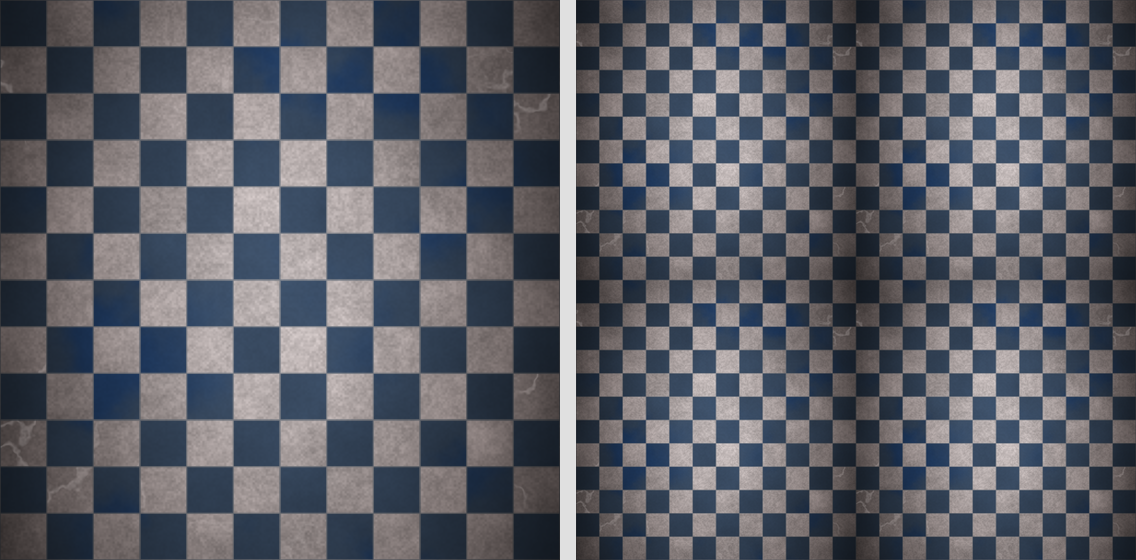
Left, the tile; right, the same tile 2 across and 2 down.
Write a Shadertoy shader that draws this pattern.

```glsl
// Worn checkerboard of 12 x 12 navy and stone tiles with thin grey seams.
// Antialiased square waves make the checker; wrapping value noise adds grain,
// stains and scuffs, and a periodic falloff darkens the borders.

const float PI = 3.14159265;
const float TILES = 12.0;
const float SEAM_HALF_WIDTH = 0.014;   // in tiles
const vec3 STONE = vec3(0.75, 0.715, 0.712);
const vec3 NAVY = vec3(0.235, 0.308, 0.402);
const vec3 DEEP_NAVY = vec3(0.135, 0.262, 0.445);
const vec3 SEAM = vec3(0.53, 0.54, 0.56);

float hash(vec2 p, float seed) {
    return fract(sin(dot(p, vec2(127.1, 311.7)) + seed * 17.3) * 43758.5453);
}

// Value noise on the unit square, wrapping after a whole number of cells
float wrapNoise(vec2 uv, float cells, float seed) {
    vec2 p = uv * cells;
    vec2 i = floor(p);
    vec2 f = fract(p);
    f = f * f * (3.0 - 2.0 * f);
    vec2 a = mod(i, cells);
    vec2 b = mod(i + 1.0, cells);
    return mix(mix(hash(a, seed), hash(vec2(b.x, a.y), seed), f.x),
               mix(hash(vec2(a.x, b.y), seed), hash(b, seed), f.x), f.y);
}

float wrapFbm(vec2 uv, float cells, float seed) {
    float sum = 0.0;
    float amplitude = 0.5;
    for (int octave = 0; octave < 5; octave++) {
        sum += amplitude * wrapNoise(uv, cells, seed + float(octave));
        cells *= 2.0;
        amplitude *= 0.5;
    }
    return sum / 0.96875;
}

// Distance to the nearest tile border on each axis, in tiles
vec2 borderDistance(vec2 q) {
    return 0.5 - abs(fract(q) - 0.5);
}

// 1 on stone tiles, 0 on navy tiles
float checker(vec2 q, vec2 pixel) {
    vec2 side = 1.0 - 2.0 * mod(floor(q), 2.0);
    vec2 wave = side * clamp(borderDistance(q) / pixel, 0.0, 1.0);
    return 0.5 + 0.5 * wave.x * wave.y;
}

float seamMask(vec2 q, vec2 pixel) {
    vec2 d = borderDistance(q);
    vec2 cover = 1.0 - smoothstep(SEAM_HALF_WIDTH - 0.5 * pixel,
                                  SEAM_HALF_WIDTH + 0.5 * pixel, d);
    return max(cover.x, cover.y);
}

// Bright middle, dark sides, milder darkening at top and bottom
float vignette(vec2 uv) {
    vec2 s = sin(PI * uv);
    vec2 edge = 1.0 - sqrt(s * s + 0.004);
    return (1.0 - 0.60 * edge.x) * (1.0 - 0.27 * edge.y);
}

vec3 stoneColor(vec2 uv, float light, float grain) {
    float wear = 1.0 - light;
    float stain = wrapFbm(uv, 7.0, 3.0) - 0.5;
    float mottle = wrapFbm(uv, 36.0, 11.0) - 0.5;
    float ridge = 1.0 - abs(2.0 * wrapFbm(uv, 9.0, 23.0) - 1.0);
    float scuff = smoothstep(0.93, 1.0, ridge) * smoothstep(0.5, 0.75, wrapNoise(uv, 6.0, 31.0));
    float shade = 1.0 + 0.22 * grain + 0.16 * mottle + stain * (0.12 + 0.9 * wear);
    vec3 warmth = mix(vec3(1.04, 0.95, 0.93), vec3(1.0), light);
    return STONE * warmth * shade * light + 0.2 * scuff * wear;
}

vec3 navyColor(vec2 uv, float light, float grain) {
    float blotch = smoothstep(0.48, 0.72, wrapFbm(uv, 6.0, 47.0));
    float ring = smoothstep(0.45, 0.62, light) * (1.0 - smoothstep(0.8, 0.97, light));
    float shade = 1.0 + 0.07 * grain + 0.22 * (wrapFbm(uv, 10.0, 59.0) - 0.5);
    return mix(NAVY, DEEP_NAVY, blotch * (0.2 + 0.7 * ring)) * shade * light;
}

void mainImage(out vec4 fragColor, in vec2 fragCoord) {
    vec2 uv = fragCoord / iResolution.xy;
    vec2 q = uv * TILES;
    vec2 pixel = TILES / iResolution.xy;

    // Light and surface grain
    float light = vignette(uv);
    float grain = 0.6 * wrapNoise(uv, 256.0, 71.0) + 0.4 * wrapNoise(uv, 150.0, 83.0) - 0.5;
    float tileShade = 0.97 + 0.06 * hash(floor(q), 97.0);

    // Tiles
    vec3 color = mix(navyColor(uv, light, grain), stoneColor(uv, light, grain),
                     checker(q, pixel)) * tileShade;

    // Seams
    color = mix(color, SEAM * light, 0.6 * seamMask(q, pixel));
    fragColor = vec4(clamp(color, 0.0, 1.0), 1.0);
}
```
